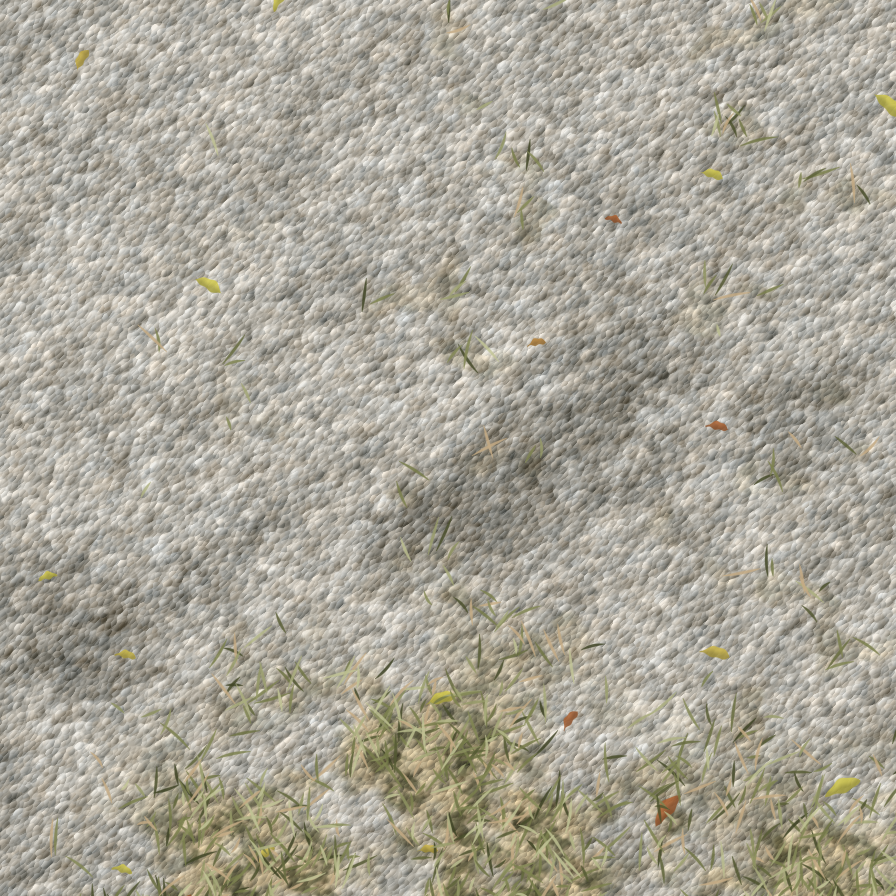
Reproduce this texture procedurally as a Shadertoy shader.

```glsl
// Sunlit gravel path with damp diagonal patches, grass tufts and fallen leaves.
// Stones are three scales of soft cellular noise lit from the upper left;
// layered sines place damp soil and grass, and jittered grids scatter blades and leaves.

const vec3 SOIL = vec3(0.27, 0.26, 0.22);
const vec3 DUST = vec3(0.84, 0.825, 0.79);
const vec3 GRASS_DARK = vec3(0.24, 0.26, 0.14);
const vec3 GRASS_MID = vec3(0.48, 0.50, 0.30);
const vec3 GRASS_PALE = vec3(0.76, 0.77, 0.59);
const vec3 STRAW = vec3(0.77, 0.67, 0.52);
const vec3 LEAF_YELLOW = vec3(0.70, 0.67, 0.26);
const vec3 LEAF_RUST = vec3(0.58, 0.33, 0.17);

const float GRAIN_ANGLE = 0.60;    // direction of the stone streaks
const float STONE_SCALE = 48.0;    // coarsest stones per canvas height
const float STONE_SHARPNESS = 22.0;
const float STONE_TONE = 0.34;     // spread of brightness between stones
const float STONE_RELIEF = 0.30;
const float BRIGHTNESS = 0.82;
const float DAMPNESS = 0.28;
const float BLADE_CELL = 0.046;
const float BLADE_WIDTH = 0.0016;
const int BLADE_LAYERS = 14;
const float LEAF_CELL = 0.11;

vec2 hash2(vec2 p) {
    vec3 h = fract(p.xyx * vec3(0.1031, 0.1030, 0.0973));
    h += dot(h, h.yzx + 33.33);
    return fract((h.xx + h.yz) * h.zy);
}

mat2 turn(float a) {
    return mat2(cos(a), -sin(a), sin(a), cos(a));
}

// Smooth irregular patches, roughly 0 to 1
float layeredSines(vec2 p) {
    float sum = 0.5, amp = 0.25;
    for (int i = 0; i < 4; i++) {
        sum += amp * sin(p.x + 1.4 * sin(p.y));
        p = turn(1.1) * p * 1.8 + 2.7;
        amp *= 0.62;
    }
    return sum;
}

// Soft cellular noise: x = stone tone with rare dark chips, y = slope, z = tint
vec3 stones(vec2 p) {
    vec2 base = floor(p);
    vec3 sum = vec3(0.0);
    float total = 0.0001;
    for (int y = -1; y <= 1; y++)
    for (int x = -1; x <= 1; x++) {
        vec2 cell = base + vec2(x, y);
        vec2 h = hash2(cell);
        vec2 offset = p - cell - h;
        float id = fract(h.x * 7.3 + h.y * 13.7);
        float weight = exp(-STONE_SHARPNESS * dot(offset, offset));
        float tone = id - 0.5 - 0.9 * step(0.93, id);
        sum += weight * vec3(tone, offset.y - 0.2 * offset.x, fract(id * 17.0) - 0.5);
        total += weight;
    }
    return sum / total;
}

// Grass cover: thick along the bottom, rare small tufts above
float grassDensity(vec2 p) {
    float clump = layeredSines(p * vec2(19.0, 25.0) + 4.0);
    float edge = p.y - 0.08 * sin(p.x * 8.0 - 2.2);
    float verge = smoothstep(0.31, 0.06, edge) * smoothstep(0.04, 0.24, p.x + 0.3 * (0.12 - p.y));
    float tufts = 0.3 * smoothstep(0.74, 0.9, clump) * smoothstep(0.1, 0.5, p.x);
    return verge * smoothstep(0.2, 0.66, clump) + tufts;
}

vec3 gravel(vec2 p) {
    vec2 q = turn(GRAIN_ANGLE) * p;
    float light = BRIGHTNESS + 0.13 * (layeredSines(q * vec2(9.0, 19.0)) - 0.5);

    // Damp soil follows a broken diagonal band
    float across = (p.y - 0.19 - 0.50 * p.x) / 0.14;
    float patches = layeredSines(q * vec2(8.0, 17.0) + 7.0);
    light -= DAMPNESS * smoothstep(0.35, 0.85, patches) * (0.35 + exp(-across * across));

    // Stones from coarse to fine, each with its own tone and a lit upper side
    float scale = STONE_SCALE, tint = 0.0;
    for (int i = 0; i < 3; i++) {
        vec3 stone = stones(turn(0.16 * float(i - 1)) * q * vec2(0.75, 1.3) * scale + float(i) * 17.0);
        float size = i == 0 ? 0.5 : 1.0;
        light += size * (STONE_TONE * stone.x + STONE_RELIEF * stone.y);
        tint += stone.z;
        scale *= 1.87;
    }
    vec3 color = mix(SOIL, DUST, clamp(light, 0.0, 1.2));
    return color + tint * vec3(0.020, 0.002, -0.018);
}

vec3 addLeaves(vec3 color, vec2 p, float soft) {
    vec2 base = floor(p / LEAF_CELL);
    for (int i = 0; i < 9; i++) {
        vec2 cell = base + vec2(i % 3 - 1, i / 3 - 1);
        vec2 h = hash2(cell + 61.0), k = hash2(cell + 113.0);
        vec2 center = (cell + h) * LEAF_CELL;
        if (k.x > mix(0.6, 0.17, smoothstep(0.08, 0.3, center.y))) continue;
        vec2 l = turn(0.35 + 2.2 * (h.x - 0.5)) * (p - center);
        float span = mix(0.009, 0.023, fract(k.y * 5.0));
        float x = clamp(l.x / span, -1.0, 1.0);
        float ragged = 0.0008 * sin(x * 7.0 + h.y * 40.0);
        float d = abs(l.y + 0.003 * x * x) - span * 0.36 * (1.0 - x * x) * (1.0 + 0.35 * x) + ragged;
        d = max(d, abs(l.x) - span);
        vec3 leaf = mix(LEAF_YELLOW, LEAF_RUST, smoothstep(0.35, 0.8, h.y));
        leaf *= 0.92 + 0.25 * smoothstep(-0.004, 0.004, l.y + ragged);
        color = mix(color, leaf, 0.85 * smoothstep(soft, -soft, d));
    }
    return color;
}

vec3 addGrass(vec3 color, vec2 p, float soft) {
    for (int layer = 0; layer < BLADE_LAYERS; layer++) {
        float depth = float(layer) / float(BLADE_LAYERS - 1);
        vec2 shift = vec2(0.37, 0.61) * float(layer);
        vec2 base = floor(p / BLADE_CELL + shift);
        for (int i = 0; i < 9; i++) {
            vec2 cell = base + vec2(i % 3 - 1, i / 3 - 1);
            vec2 h = hash2(cell + float(layer) * 31.0), k = hash2(cell + float(layer) * 47.0 + 19.0);
            vec2 root = (cell + h - shift) * BLADE_CELL;
            if (k.x > grassDensity(root)) continue;
            vec2 l = turn(mix(0.1, 2.5, k.y)) * (p - root);
            float span = BLADE_CELL * mix(0.3, 0.95, fract(h.x * 5.0));
            float t = clamp(l.x / span, 0.0, 1.0);
            float bend = 0.014 * (fract(h.y * 7.0) - 0.5) * t * t;
            float d = length(vec2(l.x - t * span, l.y - bend)) - BLADE_WIDTH * (0.2 + 3.4 * t * (1.0 - t));
            float tone = 0.55 * depth + 0.6 * fract(h.x * 9.0 + k.y * 5.0);
            vec3 blade = mix(GRASS_DARK, GRASS_MID, smoothstep(0.1, 0.55, tone));
            blade = mix(blade, GRASS_PALE, smoothstep(0.5, 1.0, tone));
            blade = mix(blade, STRAW, step(0.85, fract(h.y * 11.0)));
            color = mix(color, blade, 0.85 * smoothstep(soft, -soft, d));
        }
    }
    return color;
}

void mainImage(out vec4 fragColor, in vec2 fragCoord) {
    vec2 p = fragCoord / iResolution.y;
    float soft = 0.8 / iResolution.y;
    vec3 color = gravel(p);
    // Litter and shade at the foot of the grass
    float cover = min(grassDensity(p), 1.0);
    float shade = smoothstep(0.4, 0.8, layeredSines(p * vec2(75.0, 95.0)));
    color *= mix(vec3(1.0), mix(vec3(0.98, 0.92, 0.78), vec3(0.58, 0.57, 0.43), shade), cover);
    color = addLeaves(color, p, soft);
    color = addGrass(color, p, soft);
    fragColor = vec4(clamp(color, 0.0, 1.0), 1.0);
}
```
